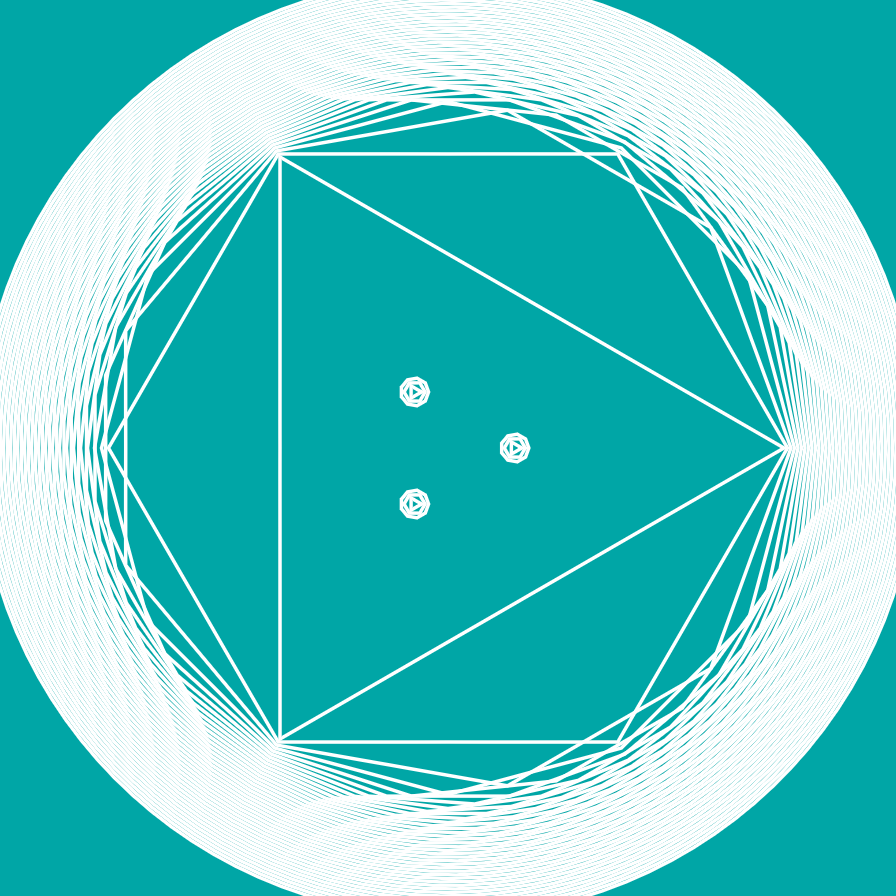
Reproduce this background procedurally as a WebGL 1 fragment shader.

```glsl
precision highp float;
uniform vec2 u_resolution;

#define TEAL vec3(0.0, 0.65, 0.65)
#define WHITE vec3(1.0)
#define LINE_WIDTH (1.0 / 256.0)
#define RADIUS_STEP (1.0 / 256.0)
#define RING_RADIUS 0.375
#define RING_COUNT 39
#define DOT_RADIUS (2.0 / 256.0)
#define DOT_COUNT 3
#define DOT_ORBIT vec2(0.0746, 0.0722)

const float TAU = 6.283185;

// Signed distance to the sides of a regular polygon with a corner on the +x axis
float polygonDistance(vec2 p, float sides, float radius) {
  float sector = TAU / sides;
  float angle = mod(atan(p.y, p.x), sector) - 0.5 * sector;
  return length(p) * cos(angle) - radius * cos(0.5 * sector);
}

// Antialiased coverage of a polygon outline
float outline(vec2 p, float sides, float radius, float pixel) {
  float d = abs(polygonDistance(p, sides, radius)) - 0.5 * LINE_WIDTH;
  return clamp(0.5 - d / pixel, 0.0, 1.0);
}

void main() {
  float pixel = 1.0 / min(u_resolution.x, u_resolution.y);
  vec2 p = (gl_FragCoord.xy - 0.5 * u_resolution) * pixel;
  float gap = 1.0;

  // Nested polygons: each one is wider and has three more sides
  for (int i = 0; i < RING_COUNT; i++) {
    float k = float(i);
    gap *= 1.0 - outline(p, 3.0 + 3.0 * k, RING_RADIUS + RADIUS_STEP * k, pixel);
  }

  // Three small stacks of the same polygons around the centre
  for (int j = 0; j < 3; j++) {
    float turn = float(j) * TAU / 3.0;
    vec2 q = p - DOT_ORBIT * vec2(cos(turn), sin(turn));
    for (int i = 0; i < DOT_COUNT; i++) {
      float k = float(i);
      gap *= 1.0 - outline(q, 3.0 + 3.0 * k, DOT_RADIUS + RADIUS_STEP * k, pixel);
    }
  }

  gl_FragColor = vec4(mix(WHITE, TEAL, gap), 1.0);
}
```
